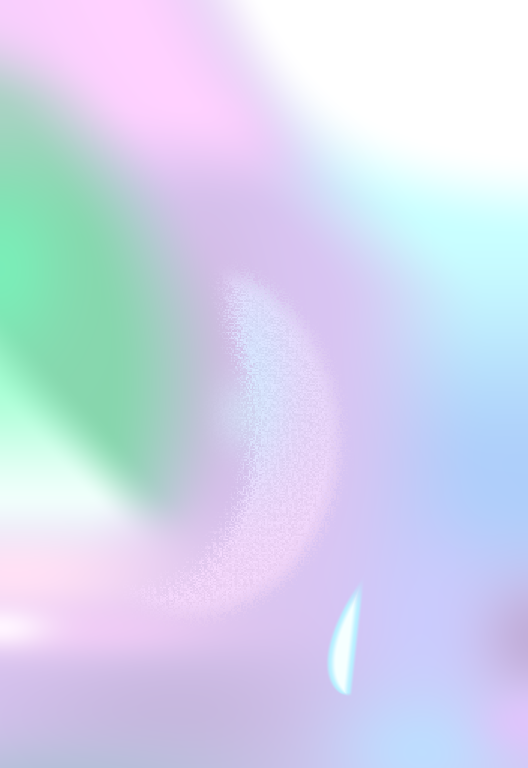
This background is drawn by a WebGL 2 fragment shader. Its source:

```glsl
#version 300 es
precision highp float;

uniform vec2 u_resolution;
out vec4 outColor;

float hash(vec2 cell) {
    return fract(sin(dot(cell, vec2(127.1, 311.7))) * 43758.5453);
}

// Soft elliptical spot: 1 at its centre, fading outward
float glow(vec2 p, vec2 centre, vec2 radius) {
    vec2 d = (p - centre) / radius;
    return exp(-dot(d, d));
}

// Lilac ground with blue on the right and mauve along the bottom
vec3 ground(vec2 p) {
    vec3 color = vec3(0.85, 0.77, 0.95);
    color = mix(color, vec3(0.81, 0.72, 0.87), 0.8 * glow(p, vec2(0.26, 0.52), vec2(0.09, 0.24)));
    color = mix(color, vec3(0.77, 0.71, 0.86), 0.85 * glow(p, vec2(0.23, 0.07), vec2(0.23, 0.10)));
    color = mix(color, vec3(0.68, 0.75, 0.83), 0.85 * glow(p, vec2(0.08, -0.02), vec2(0.26, 0.06)));

    vec3 sky = mix(vec3(0.68, 0.81, 0.98), vec3(0.79, 1.0, 1.0), smoothstep(0.38, 0.72, p.y));
    float side = smoothstep(0.42, 0.64, p.x + 0.12 * smoothstep(0.6, 0.8, p.y));
    color = mix(color, sky, side * smoothstep(0.12, 0.36, p.y));
    color = mix(color, vec3(0.79, 0.80, 1.0), 0.85 * glow(p, vec2(0.56, 0.18), vec2(0.10, 0.14)));
    color = mix(color, vec3(0.74, 0.87, 1.0), 0.95 * glow(p, vec2(0.55, 0.02), vec2(0.12, 0.09)));
    color = mix(color, vec3(0.75, 0.67, 0.84), 0.9 * glow(p, vec2(0.70, 0.17), vec2(0.07, 0.07)));
    return mix(color, vec3(0.88, 0.77, 0.99), 0.9 * glow(p, vec2(0.69, 0.06), vec2(0.06, 0.04)));
}

// Pink veil bordering a white corner
vec3 addCorner(vec3 color, vec2 p) {
    float fall = 0.255 * exp((0.3 - p.x) / 0.12);
    float d = (p.y - 0.745 - fall) / length(vec2(1.0, fall / 0.12));
    float veil = exp(-pow((d + 0.085) / 0.055, 2.0));
    veil *= smoothstep(0.72, 0.87, p.y) * (1.0 - smoothstep(0.3, 0.48, p.x));
    color = mix(color, vec3(1.0, 0.82, 1.0), veil);
    return mix(color, vec3(1.0), smoothstep(-0.07, 0.045, d));
}

// Green cloud on the left, lit from below by mint and blush
vec3 addCloud(vec3 color, vec2 p) {
    color = mix(color, vec3(1.0, 0.88, 0.96), glow(p, vec2(0.02, 0.255), vec2(0.21, 0.075)));
    color = mix(color, vec3(0.96, 0.80, 0.97), 0.7 * glow(p, vec2(0.12, 0.18), vec2(0.18, 0.035)));
    color = mix(color, vec3(1.0, 0.96, 1.0), glow(p, vec2(0.0, 0.183), vec2(0.065, 0.026)));

    vec3 green = mix(vec3(0.53, 0.84, 0.68), vec3(0.70, 0.82, 0.79), smoothstep(0.68, 0.93, p.y));
    green = mix(green, vec3(0.48, 0.93, 0.72), glow(p, vec2(0.0, 0.65), vec2(0.08, 0.11)));
    vec3 mint = mix(vec3(0.95, 1.0, 0.99), vec3(0.65, 1.0, 0.83), smoothstep(0.33, 0.52, p.y));
    green = mix(green, mint, smoothstep(-0.04, 0.08, 0.56 - 1.1 * p.x - p.y));

    float rim = p.x - 0.25 + 1.1 * pow(p.y - 0.5, 2.0);
    float cover = 1.0 - smoothstep(-0.11, 0.07, rim);
    cover *= smoothstep(0.25, 0.36, p.y) * (1.0 - smoothstep(0.86, 1.0, p.y));
    return mix(color, green, cover);
}

// Grainy crescent: an outer ellipse with an inner one taken out
vec3 addCrescent(vec3 color, vec2 p) {
    float grain = hash(floor(p * 512.0)) - 0.5;
    float outer = length((p - vec2(0.247, 0.427)) / vec2(0.198, 0.232)) + 0.1 * grain;
    float inner = length((p - vec2(0.169, 0.44)) / vec2(0.156, 0.215)) + 0.16 * grain;
    float start = p.x - 0.29 + 0.7 * max(0.0, 0.42 - p.y) + 0.02 * grain;
    float cover = (1.0 - smoothstep(0.92, 1.05, outer)) * smoothstep(0.93, 1.13, inner);
    cover *= smoothstep(-0.015, 0.035, start);

    vec3 tint = mix(vec3(0.94, 0.83, 0.97), vec3(0.90, 0.83, 0.97), smoothstep(0.25, 0.5, p.y));
    tint = mix(tint, vec3(0.83, 0.89, 0.99), glow(p, vec2(0.325, 0.51), vec2(0.055, 0.13)));
    color = mix(color, tint + 0.06 * grain, 0.95 * cover);
    float haze = glow(p, vec2(0.315, 0.46), vec2(0.035, 0.05));
    return mix(color, vec3(0.82, 0.89, 0.96) + 0.05 * grain, 0.65 * haze);
}

// Bright drop with a curved left side and a tapering tip
vec3 addDrop(vec3 color, vec2 p) {
    float t = clamp((p.y - 0.0925) / 0.1625, 0.0, 1.0);
    float right = mix(0.458, 0.476, t);
    float left = right - 0.1 * sqrt(t) * (1.0 - t);
    float d = min(p.x - left, right - p.x);
    float cover = smoothstep(-0.001, 0.005, d) * smoothstep(0.0, 0.04, t) * (1.0 - smoothstep(0.7, 1.0, t));
    vec3 tint = mix(vec3(0.72, 0.94, 1.0), vec3(0.96, 1.0, 1.0), smoothstep(0.004, 0.013, d));
    return mix(color, tint, cover);
}

void main() {
    vec2 p = gl_FragCoord.xy / u_resolution * vec2(0.6875, 1.0);
    vec3 color = addCorner(ground(p), p);
    color = addCloud(color, p);
    color = addCrescent(color, p);
    color = addDrop(color, p);
    outColor = vec4(clamp(color, 0.0, 1.0), 1.0);
}
```
